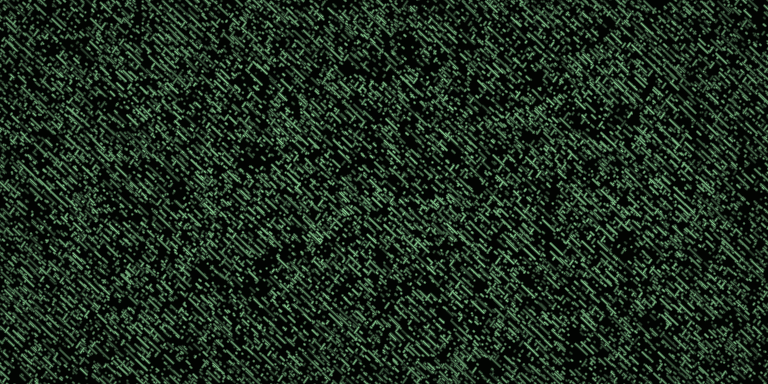
This texture is drawn by a WebGL 1 fragment shader. Its source:

```glsl
precision highp float;
uniform vec2 u_resolution;

// Three random values per cell
vec3 hash3(vec2 p) {
  vec3 q = fract(p.xyx * vec3(0.1031, 0.1030, 0.0973));
  q += dot(q, q.yxz + 33.33);
  return fract((q.xxy + q.yzz) * q.zyx);
}

float valueNoise(vec2 p) {
  vec2 i = floor(p), f = fract(p);
  f = f * f * (3.0 - 2.0 * f);
  float low = mix(hash3(i).x, hash3(i + vec2(1.0, 0.0)).x, f.x);
  float high = mix(hash3(i + vec2(0.0, 1.0)).x, hash3(i + 1.0).x, f.x);
  return mix(low, high, f.y);
}

// One soft dash per cell of a slanted, row-shifted grid
float dashes(vec2 p, float angle, vec2 cellSize, vec2 halfLengths, float density, float seed) {
  vec2 along = vec2(cos(angle), sin(angle));
  vec2 across = vec2(-along.y, along.x);
  vec2 q = vec2(dot(p, along), dot(p, across)) + seed * 3.7;
  float row = floor(q.y / cellSize.y);
  q.x += hash3(vec2(row + 200.0, seed * 19.0)).x * cellSize.x;
  vec2 cell = floor(q / cellSize);
  vec3 shape = hash3(cell + 300.0 + seed * 41.0);
  vec3 look = hash3(cell + 700.0 + seed * 67.0);

  // Keep the dash inside its own cell
  float halfLength = mix(halfLengths.x, halfLengths.y, shape.z * shape.z);
  vec2 room = max(cellSize * 0.5 - vec2(halfLength + 1.1, 1.1), 0.0);
  vec2 local = q - (cell + 0.5) * cellSize - (shape.xy * 2.0 - 1.0) * room;

  // Thin out the dashes in dark clumps
  vec2 center = p - along * local.x - across * local.y;
  float crowding = 0.45 + 1.1 * valueNoise(center / 11.0 + 50.0);
  float present = step(look.x, density * crowding);

  local.x = max(abs(local.x) - halfLength, 0.0);
  float profile = clamp(1.0 - length(local) / 1.15, 0.0, 1.0);
  return present * profile * mix(0.28, 0.8, look.y);
}

void main() {
  vec2 uv = gl_FragCoord.xy / u_resolution;
  vec2 p = gl_FragCoord.xy / u_resolution.y * 256.0;

  // Falling dashes, grains and short rising ticks
  float glow = 0.0;
  for (int i = 0; i < 2; i++) {
    float seed = float(i) + 1.0;
    glow = max(glow, dashes(p, -0.76, vec2(14.0, 3.8), vec2(1.0, 5.6), 0.68, seed));
    glow = max(glow, dashes(p, -0.7, vec2(4.2, 3.8), vec2(0.0, 0.9), 0.52, seed + 4.0));
  }
  glow = max(glow, dashes(p, 0.95, vec2(7.0, 3.8), vec2(0.4, 2.2), 0.45, 9.0));

  // Gentle darkening toward the border
  vec2 edge = uv * (1.0 - uv) * 4.0;
  glow *= 0.85 + 0.17 * sqrt(edge.x * edge.y);

  vec3 nearBlack = vec3(0.008, 0.014, 0.008);
  vec3 phosphorGreen = vec3(0.67, 1.0, 0.71);
  gl_FragColor = vec4(nearBlack + phosphorGreen * glow, 1.0);
}
```
